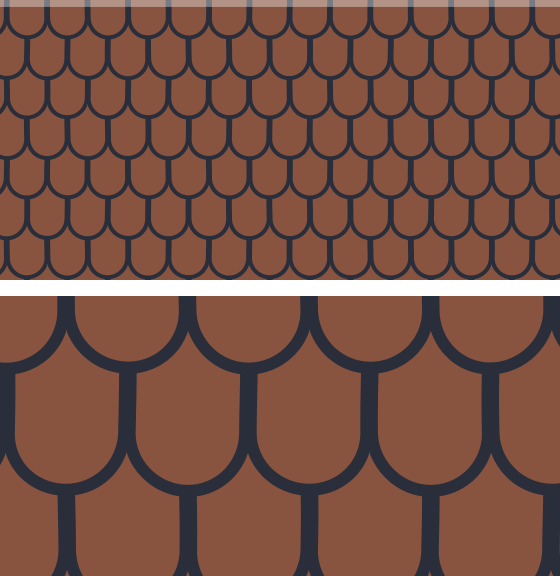
Top, the full canvas; bottom, a detail of the centre.
This pattern is drawn by a Shadertoy shader. Its source:

```glsl
// Round-ended roof tiles in seven staggered courses, with a pale band on top.
// Each tile is an outlined U-shaped distance field; upper courses are painted
// over lower ones. Lengths are in canvas heights, with y measured downward.

#define COURSES 7.0
#define PITCH 0.1443
#define FIRST_JOINT 0.0245
#define FIRST_BOTTOM 0.1335
#define ODD_DROP 0.0026
#define RADIUS 0.0689
#define HALF_LINE 0.0072
#define WOBBLE 0.0007
#define BAND_HEIGHT 0.0247
#define BAND_ALPHA 0.37
#define CLAY vec3(0.533, 0.330, 0.250)
#define GROUT vec3(0.160, 0.180, 0.227)

// Antialiased coverage of the region where the distance is negative
float coverage(float dist, float pixel) {
    return clamp(0.5 - dist / pixel, 0.0, 1.0);
}

// Distance to a tile with straight sides above and a half circle below
float tileDistance(vec2 p) {
    return length(vec2(p.x, max(p.y, 0.0))) - RADIUS;
}

// Nearest tile of one course
float courseDistance(vec2 p, float course) {
    float odd = mod(course, 2.0);
    float bottom = FIRST_BOTTOM + course / COURSES + odd * ODD_DROP;
    float column = (p.x - FIRST_JOINT) / PITCH - 0.5 * odd;
    float x = (fract(column) - 0.5) * PITCH;
    return tileDistance(vec2(x, p.y - bottom + RADIUS));
}

void mainImage(out vec4 fragColor, in vec2 fragCoord) {
    float pixel = 1.0 / iResolution.y;
    vec2 p = vec2(fragCoord.x, iResolution.y - fragCoord.y) * pixel;

    // Slight unevenness of the joints
    vec2 q = p + WOBBLE * sin(vec2(31.0, 23.0) * p.yx + 5.0 * p);

    // Paint from the lowest nearby course upward
    float nearest = ceil((q.y - FIRST_BOTTOM) * COURSES);
    vec3 color = CLAY;
    for (int i = 2; i >= -1; i--) {
        float d = courseDistance(q, nearest + float(i));
        vec3 tile = mix(GROUT, CLAY, coverage(d + HALF_LINE, pixel));
        color = mix(color, tile, coverage(d - HALF_LINE, pixel));
    }

    // Translucent band along the upper edge
    float band = coverage(p.y - BAND_HEIGHT, pixel);
    color = mix(color, vec3(1.0), BAND_ALPHA * band);
    fragColor = vec4(color, 1.0);
}
```
